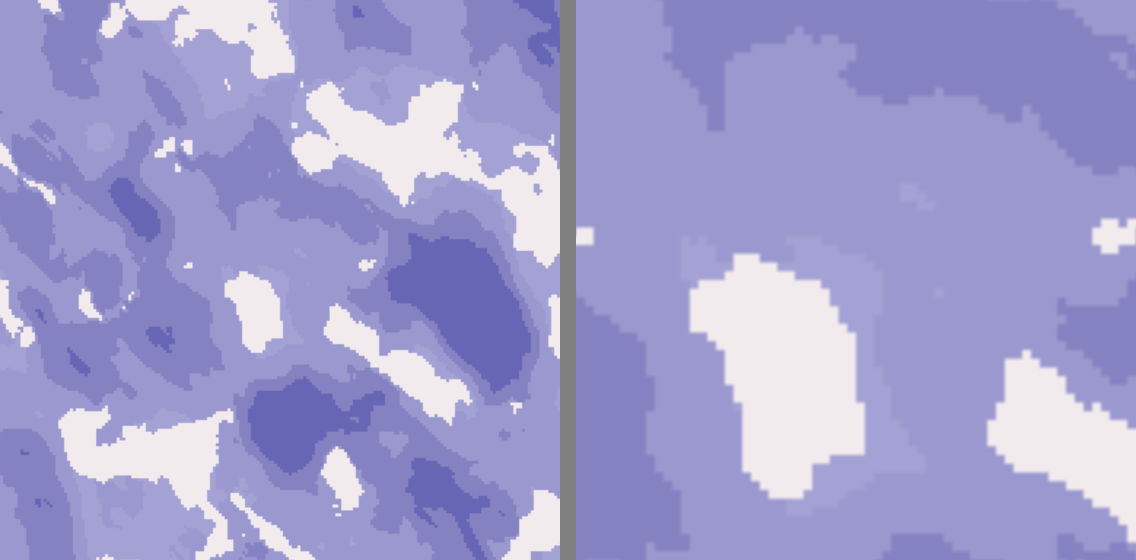
Left, the full canvas; right, a detail of the centre.
A WebGL 2 fragment shader for this texture:

```glsl
#version 300 es
precision highp float;

uniform vec2 u_resolution;
out vec4 fragColor;

// Integer hash giving two values in -1..1
vec2 hash2(ivec2 cell) {
    uvec2 v = uvec2(cell + 4096) * 1664525u + 1013904223u;
    v.x += v.y * 1664525u;
    v.y += v.x * 1664525u;
    v ^= v >> 16u;
    v.x += v.y * 1664525u;
    v.y += v.x * 1664525u;
    v ^= v >> 16u;
    return vec2(v & 0xffffu) / 32767.5 - 1.0;
}

float corner(ivec2 cell, ivec2 offset, vec2 f) {
    return dot(hash2(cell + offset), f - vec2(offset));
}

float gradientNoise(vec2 p) {
    ivec2 cell = ivec2(floor(p));
    vec2 f = fract(p);
    vec2 s = f * f * (3.0 - 2.0 * f);
    float low = mix(corner(cell, ivec2(0, 0), f), corner(cell, ivec2(1, 0), f), s.x);
    float high = mix(corner(cell, ivec2(0, 1), f), corner(cell, ivec2(1, 1), f), s.x);
    return mix(low, high, s.y);
}

// Layered noise scaled to roughly unit deviation
float fbm(vec2 p) {
    float sum = 0.0, amplitude = 5.17;
    for (int octave = 0; octave < 5; octave++) {
        sum += amplitude * gradientNoise(p);
        p = mat2(0.8, 0.6, -0.6, 0.8) * p * 2.03 + 17.3;
        amplitude *= 0.45;
    }
    return sum;
}

// Flat colour of one small cell, chosen by terrain height
vec3 patchColor(vec2 p) {
    p += 0.06 * vec2(gradientNoise(p * 6.0 + 31.7), gradientNoise(p * 6.0 + 74.2));

    // Broad bands lean steeply down to the right
    vec2 across = vec2(0.87, 0.5), along = vec2(0.5, -0.87);
    float height = fbm(vec2(dot(p, across) * 4.6, dot(p, along) * 2.9) + 5.4);
    float flecks = 0.72 * height + 0.69 * fbm(p * vec2(8.5, 7.5) + 53.1);

    vec3 color = vec3(0.40, 0.40, 0.71);
    if (height > -0.99) color = vec3(0.52, 0.51, 0.76);
    if (height > -0.20) color = vec3(0.608, 0.598, 0.81);
    if (height > 0.85) color = vec3(0.643, 0.632, 0.83);
    if (height > -0.10 && flecks > 1.07) color = vec3(0.95, 0.92, 0.93);
    return color;
}

void main() {
    const float cells = 192.0;
    vec2 grid = gl_FragCoord.xy / min(u_resolution.x, u_resolution.y) * cells - 0.5;
    vec2 base = floor(grid);

    // Stepped outlines with softened cell borders
    vec2 blend = smoothstep(0.15, 0.85, fract(grid));
    vec3 color = vec3(0.0);
    for (int y = 0; y < 2; y++) {
        for (int x = 0; x < 2; x++) {
            vec2 side = vec2(x, y);
            vec2 weight = mix(1.0 - blend, blend, side);
            color += weight.x * weight.y * patchColor((base + side + 0.5) / cells);
        }
    }
    fragColor = vec4(color, 1.0);
}
```
